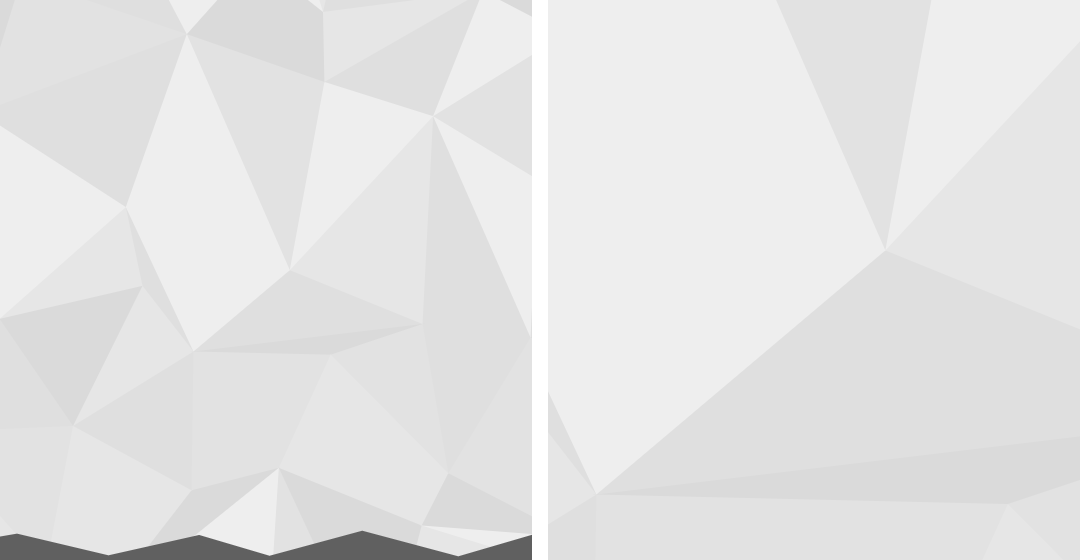
Left, the full canvas; right, a detail of the centre.
Give the GLSL for this background, as a WebGL 1 fragment shader.

```glsl
precision highp float;

uniform vec2 u_resolution;

const float FACET_DENSITY = 4.2;
const float VERTEX_JITTER = 0.76;
const float SPLIT_CHANCE = 0.75;
const float RIDGE_SPACING = 0.16;
const vec3 RIDGE_COLOR = vec3(0.376);

vec2 hash2(vec2 p) {
    vec3 q = fract(p.xyx * vec3(0.1031, 0.1030, 0.0973));
    q += dot(q, q.yzx + 33.33);
    return fract((q.xx + q.yz) * q.zy);
}

float cross2(vec2 a, vec2 b) {
    return a.x * b.y - a.y * b.x;
}

vec2 meshVertex(vec2 node) {
    return node + (hash2(node + 41.0) - 0.5) * VERTEX_JITTER;
}

// Five paper greys, ordered so that neighbouring indices contrast
float facetShade(float index) {
    float i = mod(index, 5.0);
    if (i < 0.5) return 0.902;
    if (i < 1.5) return 0.875;
    if (i < 2.5) return 0.935;
    if (i < 3.5) return 0.886;
    return 0.855;
}

// Signed distance to a line, positive on its left
float edgeDistance(vec2 p, vec2 a, vec2 b) {
    return cross2(normalize(b - a), p - a);
}

// Antialiased coverage of a counter-clockwise triangle
float triangleCoverage(vec2 p, vec2 a, vec2 b, vec2 c, float pixel) {
    float d = min(edgeDistance(p, a, b),
                  min(edgeDistance(p, b, c), edgeDistance(p, c, a)));
    return clamp(0.5 + d / pixel, 0.0, 1.0);
}

// True when the diagonal a-c lies inside the quad a, b, c, d
bool diagonalInside(vec2 a, vec2 b, vec2 c, vec2 d) {
    return cross2(c - a, b - a) < 0.0 && cross2(c - a, d - a) > 0.0;
}

// Jittered quad mesh, most quads split into two flat triangles
float facets(vec2 p, float pixel) {
    vec2 home = floor(p);
    float shadeSum = 0.0;
    float coverageSum = 0.0;
    for (int y = -1; y <= 1; y++) {
        for (int x = -1; x <= 1; x++) {
            vec2 cell = home + vec2(float(x), float(y));
            vec2 a = meshVertex(cell);
            vec2 b = meshVertex(cell + vec2(1.0, 0.0));
            vec2 c = meshVertex(cell + vec2(1.0, 1.0));
            vec2 d = meshVertex(cell + vec2(0.0, 1.0));

            // Turn the quad when the other diagonal is wanted or required
            vec2 choice = hash2(cell + 87.0);
            bool turn = choice.x < 0.5 && diagonalInside(b, c, d, a);
            if (turn || !diagonalInside(a, b, c, d)) {
                vec2 first = a;
                a = b;
                b = c;
                c = d;
                d = first;
            }

            float index = 2.0 * cell.x + cell.y;
            float shift = choice.y > SPLIT_CHANCE ? 0.0
                        : (choice.y > 0.5 * SPLIT_CHANCE ? 2.0 : 4.0);
            float lower = triangleCoverage(p, a, b, c, pixel);
            float upper = triangleCoverage(p, a, c, d, pixel);
            shadeSum += lower * facetShade(index) + upper * facetShade(index + shift);
            coverageSum += lower + upper;
        }
    }
    return shadeSum / max(coverageSum, 0.0001);
}

// Ridge knots alternate between low valleys and higher peaks
vec2 ridgeKnot(float i) {
    vec2 h = hash2(vec2(i + 13.0, 7.0));
    float height = mod(i, 2.0) < 0.5 ? mix(0.034, 0.074, h.y) : mix(0.005, 0.012, h.y);
    return vec2((i + (h.x - 0.5) * 0.7) * RIDGE_SPACING, height);
}

float ridgeCoverage(vec2 p, float pixel) {
    float home = floor(p.x / RIDGE_SPACING);
    float coverage = 0.0;
    for (int k = -1; k <= 1; k++) {
        vec2 a = ridgeKnot(home + float(k));
        vec2 b = ridgeKnot(home + float(k) + 1.0);
        if (p.x >= a.x && p.x < b.x) {
            coverage = clamp(0.5 - edgeDistance(p, a, b) / pixel, 0.0, 1.0);
        }
    }
    return coverage;
}

void main() {
    float pixel = 1.0 / u_resolution.y;
    vec2 p = gl_FragCoord.xy * pixel;

    // A tilted mesh hides the underlying grid
    mat2 tilt = mat2(0.94, 0.342, -0.342, 0.94);
    vec2 meshPoint = tilt * p * FACET_DENSITY + 20.0;
    vec3 color = vec3(facets(meshPoint, pixel * FACET_DENSITY));

    color = mix(color, RIDGE_COLOR, ridgeCoverage(p, pixel));
    gl_FragColor = vec4(color, 1.0);
}
```
